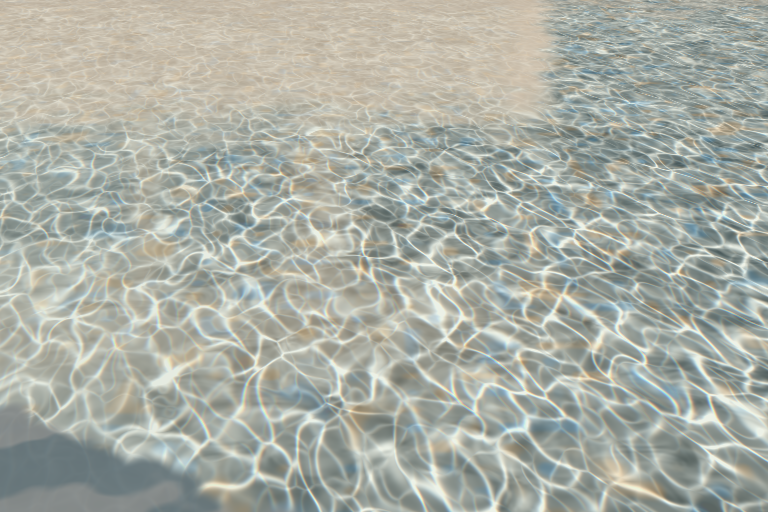
Give the GLSL for this texture, as a WebGL 2 fragment shader.

```glsl
#version 300 es
precision highp float;
// Sunlit shallow water seen at a slant: a perspective plane carries two warped
// cellular webs of caustic light, split slightly by colour, over a mottled floor.
// Ripples, reflected columns, warm haze and a shaded corner complete the surface.
uniform vec2 u_resolution;
out vec4 fragColor;

const vec3 DEEP = vec3(0.36, 0.42, 0.42);
const vec3 SAND = vec3(0.58, 0.56, 0.50);
const vec3 SUN = vec3(0.91, 0.93, 0.89);
const vec3 WARM_HAZE = vec3(0.84, 0.78, 0.70);
const vec3 COOL_HAZE = vec3(0.79, 0.82, 0.78);
const vec3 CORNER = vec3(0.51, 0.53, 0.53);

float hash(vec2 p) {
  return fract(sin(dot(p, vec2(127.1, 311.7))) * 43758.5453);
}

float noise(vec2 p) {
  vec2 i = floor(p), f = fract(p);
  f = f * f * (3.0 - 2.0 * f);
  return mix(mix(hash(i), hash(i + vec2(1, 0)), f.x),
             mix(hash(i + vec2(0, 1)), hash(i + vec2(1, 1)), f.x), f.y);
}

float fbm(vec2 p) {
  return 0.55 * noise(p) + 0.3 * noise(p * 2.1 + 7.3) + 0.15 * noise(p * 4.3 + 3.1);
}

vec2 warp(vec2 p, float amount) {
  return p + amount * (vec2(noise(p), noise(p + 17.4)) - 0.5);
}

// Soft upright bar around a centre line.
float bar(float x, float centre, float halfWidth) {
  float t = (x - centre) / halfWidth;
  return exp(-t * t);
}

// Gap between the two nearest scattered centres: zero on cell borders.
float cellBorder(vec2 p) {
  vec2 cell = floor(p);
  float nearest = 9.0, second = 9.0;
  for (int j = -1; j <= 1; j++) {
    for (int i = -1; i <= 1; i++) {
      vec2 c = cell + vec2(i, j);
      vec2 centre = c + 0.1 + 0.8 * vec2(hash(c), hash(c + 51.7));
      float d = distance(p, centre);
      second = min(second, max(nearest, d));
      nearest = min(nearest, d);
    }
  }
  return second - nearest;
}

// Bright thread of uneven strength with a soft glow around it.
float web(vec2 p, float width) {
  float d = cellBorder(p);
  float strength = 0.1 + 1.0 * noise(p * 1.3 + 5.0);
  return strength * exp(-d * d / (width * width)) + 0.22 * exp(-3.5 * d);
}

float caustics(vec2 p, float blur) {
  vec2 q = warp(warp(p, 1.0), 0.3);
  vec2 fine = warp(p * 1.5 + 31.0, 1.3);
  return 0.75 * web(q, 0.12 + blur) + 0.32 * web(fine, 0.16 + 1.5 * blur);
}

void main() {
  vec2 u = gl_FragCoord.xy / u_resolution.y;
  float far = smoothstep(0.45, 0.95, u.y);

  // Perspective plane, turned so that the cells lean down to the right.
  float depth = 1.0 / (1.35 - u.y);
  vec2 plane = 16.5 * vec2((u.x - 0.75) * depth, 1.15 * depth);
  vec2 leaning = vec2(0.58 * (plane.x - plane.y), 0.8 * (plane.x + plane.y)) + 40.0;
  float blur = 9.5 * depth * depth / u_resolution.y + 0.01 * depth;

  // Light, with a small shift between the colour channels.
  vec3 light = vec3(0.0);
  vec2 split = vec2(0.015, 0.025) * (0.2 + 1.3 * noise(plane * 0.6));
  for (int c = 0; c < 3; c++) {
    light[c] = caustics(leaning + split * float(c - 1), blur);
  }
  light *= 1.0 - 0.5 * far;

  // Surface ripples: flat glints and faint curved bands.
  float ripple = fbm(warp(plane * vec2(0.8, 1.5), 1.5)) - 0.5;
  float swell = fbm(leaning * 0.6 + 9.0);
  float bands = sin(26.0 * swell + 4.0 * ripple);
  light += 0.12 + 0.1 * far + 0.85 * ripple + 0.04 * bands;
  float tint = noise(plane * vec2(1.2, 2.0) + 63.0) - 0.5;
  float speck = tint * smoothstep(0.22, 0.42, abs(tint));
  light += speck * vec3(-0.36, -0.02, 0.32);

  // Floor: dark reflection on the right, pale columns among teal on the left.
  float wobble = noise(plane * vec2(0.5, 1.3) + 21.0) - 0.5;
  float x = u.x + 0.05 * wobble;
  float y = u.y + 0.08 * wobble;
  float spread = mix(0.45, 0.03, smoothstep(0.45, 0.8, y));
  float right = smoothstep(1.07 - spread, 1.07 + spread, x);
  float pale = max(bar(x, 0.28, 0.035), bar(x, 0.62, 0.08));
  float band = smoothstep(0.3, 0.6, y) * (1.0 - smoothstep(0.7, 0.8, y));
  float shade = max(right, 0.9 * band * (1.0 - pale));
  shade = mix(shade, 0.75, 1.0 - smoothstep(0.1, 0.4, y));
  vec3 floorColour = mix(SAND, DEEP, shade);
  vec3 colour = mix(floorColour, SUN, clamp(light, -0.12, 1.04));

  // Haze gathers in the distance and on the left.
  float upper = smoothstep(0.66, 0.86, y);
  float streak = bar(x, 1.03, 0.035) * smoothstep(0.6, 0.9, y);
  float haze = upper * mix(0.55, 0.12, right);
  haze += 0.3 * (1.0 - smoothstep(0.0, 0.8, u.x)) * (1.0 - upper);
  haze = min(haze + 0.25 * streak, 0.8);
  vec3 hazeColour = mix(COOL_HAZE, WARM_HAZE, upper * (1.0 - 0.6 * right));
  colour = mix(colour, hazeColour, haze);
  colour = mix(colour, WARM_HAZE * 0.88, 0.4 * smoothstep(0.96, 1.0, y));

  // Still, shaded water in the lower left corner.
  float edge = u.y + 0.35 * u.x - 0.19 + 0.14 * (fbm(plane * 0.6) - 0.5);
  float corner = 1.0 - smoothstep(-0.02, 0.02, edge);
  float mottle = smoothstep(0.52, 0.62, fbm(plane * vec2(0.4, 1.0) + 13.0));
  colour = mix(colour, CORNER - vec3(0.12, 0.08, 0.06) * mottle, 0.92 * corner);

  fragColor = vec4(clamp(colour, 0.0, 1.0), 1.0);
}
```
